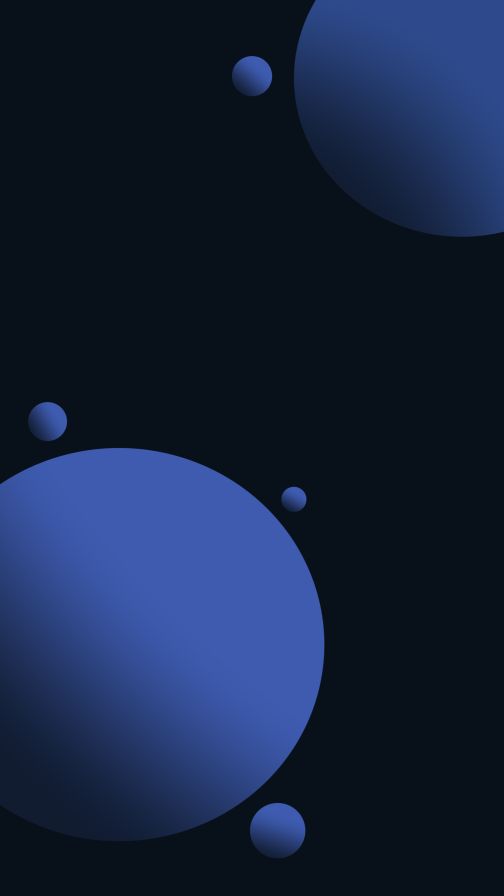
Give the GLSL for this background, as a Shadertoy shader.

```glsl
// Two large planets and four small moons float in a flat, dark night sky.
// Each body is a soft-edged ellipse shaded by a curved ramp along its light
// direction. Lengths are in canvas heights, with the origin at lower left.

const vec3 SKY = vec3(0.033, 0.066, 0.102);
const vec3 SHADE = vec3(0.065, 0.108, 0.190);
const vec3 BLUE = vec3(0.243, 0.357, 0.690);
const vec3 DEEP_BLUE = vec3(0.180, 0.292, 0.550);

// Coverage of an ellipse; local is the position divided by its radii
float discMask(vec2 local, vec2 radii, float pixel) {
    float edge = (length(local) - 1.0) * min(radii.x, radii.y);
    return 1.0 - smoothstep(-0.7 * pixel, 0.7 * pixel, edge);
}

// Light from 0 to 1 along an angle; bend curves the shadow boundary
float lightRamp(vec2 local, float angle, vec2 range, float bend) {
    vec2 toLight = vec2(cos(angle), sin(angle));
    float along = dot(local, toLight);
    float across = dot(local, vec2(toLight.y, -toLight.x));
    return smoothstep(range.x, range.y, along + bend * across * across);
}

// Paints one shaded body over the colour below it
vec3 paintBody(vec3 below, vec2 p, vec2 center, vec2 radii, vec3 lit,
               float angle, vec2 range, float bend, float pixel) {
    vec2 local = (p - center) / radii;
    vec3 surface = mix(SHADE, lit, lightRamp(local, angle, range, bend));
    return mix(below, surface, discMask(local, radii, pixel));
}

void mainImage(out vec4 fragColor, in vec2 fragCoord) {
    float pixel = 1.0 / iResolution.y;
    vec2 p = fragCoord * pixel;
    vec3 color = SKY;

    // Large planets: dim one above, bright one below
    color = paintBody(color, p, vec2(0.5156, 0.9128), vec2(0.1875, 0.1770),
                      DEEP_BLUE, 0.80, vec2(-1.1, 0.15), 0.30, pixel);
    color = paintBody(color, p, vec2(0.1328, 0.2806), vec2(0.2292, 0.2194),
                      BLUE, 0.76, vec2(-0.85, 0.35), -0.10, pixel);

    // Moons: center x, center y, radius, light angle
    vec4 moons[4] = vec4[4](
        vec4(0.2813, 0.9150, 0.0224, 0.85),
        vec4(0.0531, 0.5295, 0.0217, 0.55),
        vec4(0.3280, 0.4427, 0.0140, 1.05),
        vec4(0.3099, 0.0729, 0.0309, 1.25));
    for (int i = 0; i < 4; i++) {
        vec4 moon = moons[i];
        color = paintBody(color, p, moon.xy, vec2(moon.z), BLUE,
                          moon.w, vec2(-1.25, 0.65), 0.0, pixel);
    }

    fragColor = vec4(color, 1.0);
}
```
